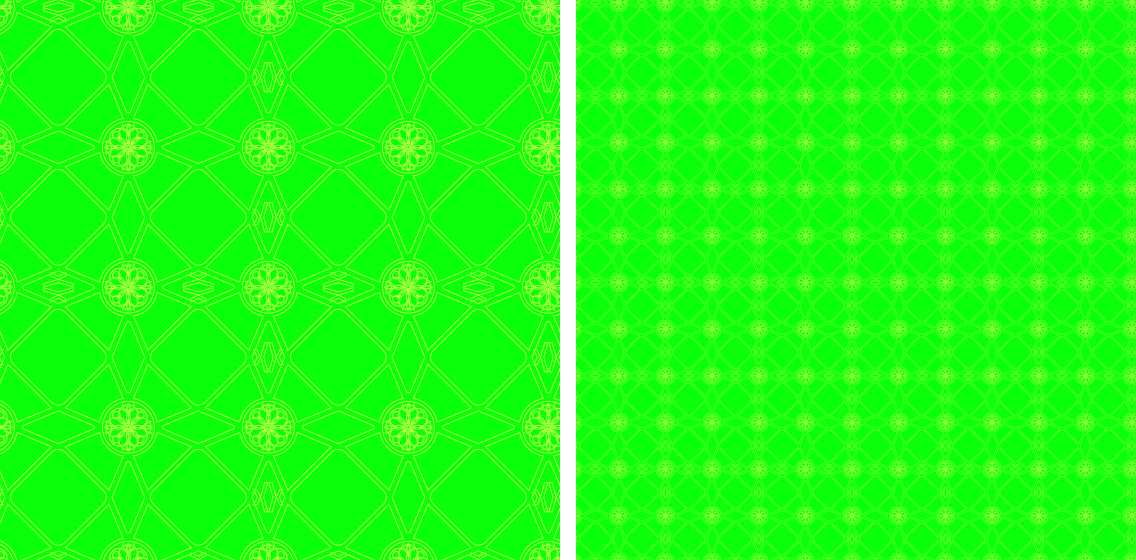
Left: one tile. Right: repeated 3 by 3.
This pattern is drawn by a Shadertoy shader. Its source:

```glsl
// Green lattice of thin outlined straps with lace medallions and knotted diamonds.

const float CELL = 192.0; // design units per repeat, four repeats per canvas

float ellipseLine(vec2 p, vec2 radii) {
    return abs(length(p / radii) - 1.0) * radii.x;
}

float circleLine(vec2 p, float radius) {
    return abs(length(p) - radius);
}

// Outline of a bent strap, mirrored about y = 0
float bentStrap(vec2 p, float offset, float slope, float halfHeight) {
    float side = (abs(p.x - offset - slope * p.y) - 2.2) / sqrt(1.0 + slope * slope);
    return abs(max(side, p.y - halfHeight));
}

// Diamond edge with a rounded tip; negative inside
float diamond(vec2 p) {
    vec2 fromTip = p - vec2(0.0, 49.9);
    float edge = dot(fromTip, vec2(0.922, -0.387));
    float along = dot(fromTip, vec2(0.387, 0.922));
    return (along < 0.0 ? length(fromTip) : edge) - 2.9;
}

// Large square standing on its corner, with rounded corners
float roundedSquare(vec2 p) {
    const float size = 52.6;
    float t = clamp((p.x - p.y) / size, -1.0, 1.0);
    vec2 nearest = 0.5 * size * vec2(1.0 + t, 1.0 - t);
    return length(p - nearest) * sign(p.x + p.y - size) - 13.0;
}

// Lace rosette; p lies in the octant between an axis and a diagonal
float rosette(vec2 p) {
    float r = length(p);
    float angle = atan(p.x, p.y + 1e-5);
    angle = min(angle, 0.785398 - angle);
    vec2 spoke = r * vec2(sin(angle), cos(angle));

    // Hub, spokes and eight petals
    float d = abs(r - 3.0);
    d = min(d, max(spoke.x, abs(r - 6.0) - 4.0));
    d = min(d, ellipseLine(spoke - vec2(0.0, 13.0), vec2(2.6, 6.0)));

    // Spears, curls and interlaced loops
    d = min(d, ellipseLine(p - vec2(0.0, 25.0), vec2(2.2, 6.0)));
    d = min(d, circleLine(p - 16.5, 5.0));
    d = min(d, circleLine(p - vec2(0.0, 18.0), 13.0));
    d = min(d, circleLine(p - 12.7, 13.0));
    d = min(d, circleLine(p - vec2(0.0, 31.0), 8.0));
    return max(d, r - 32.5);
}

void mainImage(out vec4 fragColor, in vec2 fragCoord) {
    vec2 grid = 4.0 * fragCoord / iResolution.xy - vec2(0.917, 0.948);
    vec2 id = floor(grid + 0.5);
    vec2 quadrant = abs(grid - id) * CELL;

    // Fold to one octant around the medallion
    bool upright = quadrant.x < quadrant.y;
    vec2 p = upright ? quadrant : quadrant.yx;
    float index = upright ? id.x : id.y;
    float r = length(p);

    // Straps around squares, diamonds and corner panels
    float edge = dot(p - vec2(0.0, 42.4), vec2(0.922, -0.387));
    float panel = max(max((p.x + p.y - 113.0) * 0.707, 7.6 - edge), 40.0 - r);
    float d = min(abs(roundedSquare(96.0 - p)), abs(diamond(p)));
    d = min(d, abs(panel));
    d = min(d, abs(r - 35.5));

    // Knots fill the diamonds of every second row and column
    if (mod(index, 2.0) > 0.5) {
        vec2 knot = vec2(p.x, 96.0 - p.y);
        d = min(d, bentStrap(knot, 8.5, -0.28, 20.0));
        d = min(d, bentStrap(knot, 12.8, 0.5, 10.0));
    }

    float pixel = 4.0 * CELL / min(iResolution.x, iResolution.y);
    float ink = clamp(0.5 + (0.6 - d) / pixel, 0.0, 1.0);
    ink = max(ink, clamp(0.5 + (0.7 - rosette(p)) / pixel, 0.0, 1.0));

    vec3 color = mix(vec3(0.04, 1.0, 0.04), vec3(0.74, 1.0, 0.29), ink);
    fragColor = vec4(color, 1.0);
}
```
